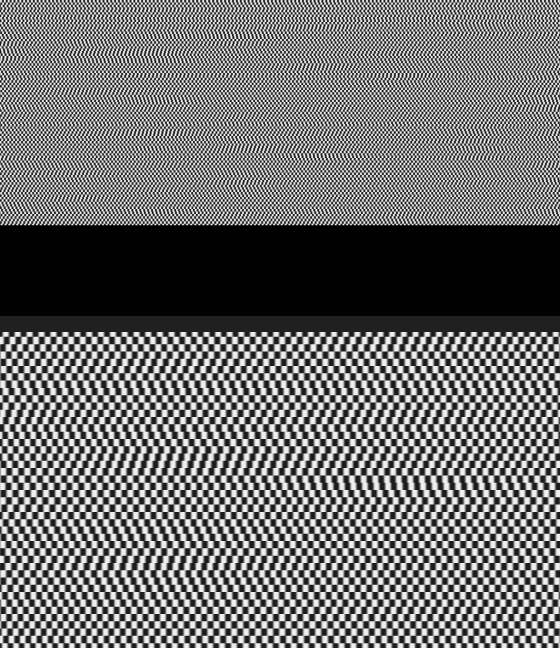
Top, the full canvas; bottom, a detail of the centre.
Reproduce this texture procedurally as a WebGL 2 fragment shader.

```glsl
#version 300 es
precision highp float;
// Fine staggered rows of pale dashes with wavy drift, above a plain black band.
uniform vec2 u_resolution;
out vec4 outColor;

#define COLUMNS 144.0     // dashes across the canvas
#define ROWS 130.0        // rows over the full canvas height
#define BAND_TOP 0.287    // top of the black band
#define DRIFT 0.9         // sideways wander, in dash periods
#define ROW_JITTER 0.22   // random shift of each row
#define DARK 0.10
#define PALE 0.94
#define BLACK 0.005
#define SAMPLES 4         // sub-samples per pixel side

const float TAU = 6.2831853;

float hash(vec2 p) {
  return fract(sin(dot(p, vec2(127.1, 311.7))) * 43758.5453);
}

float noise(vec2 p) {
  vec2 cell = floor(p), f = fract(p);
  f = f * f * (3.0 - 2.0 * f);
  return mix(mix(hash(cell), hash(cell + vec2(1, 0)), f.x),
             mix(hash(cell + vec2(0, 1)), hash(cell + vec2(1, 1)), f.x), f.y);
}

// Brightness of the dashes at uv, each row half a period off the last
float dashes(vec2 uv) {
  float row = floor(uv.y * ROWS);
  float stagger = 0.5 * mod(row, 2.0);
  float wander = DRIFT * noise(vec2(uv.x * 7.0, row * 0.3));
  float jitter = ROW_JITTER * (hash(vec2(row, 9.0)) - 0.5);
  float wave = sin(TAU * (uv.x * COLUMNS + stagger + wander + jitter));
  return mix(DARK, PALE, smoothstep(-0.9, 0.9, wave));
}

void main() {
  // Average a small grid of samples so that every edge is smooth
  float shade = 0.0;
  for (int j = 0; j < SAMPLES; j++) {
    for (int i = 0; i < SAMPLES; i++) {
      vec2 offset = (vec2(i, j) + 0.5) / float(SAMPLES) - 0.5;
      vec2 uv = (gl_FragCoord.xy + offset) / u_resolution;
      shade += uv.y < BAND_TOP ? BLACK : dashes(uv);
    }
  }
  shade /= float(SAMPLES * SAMPLES);
  outColor = vec4(vec3(shade), 1.0);
}
```
